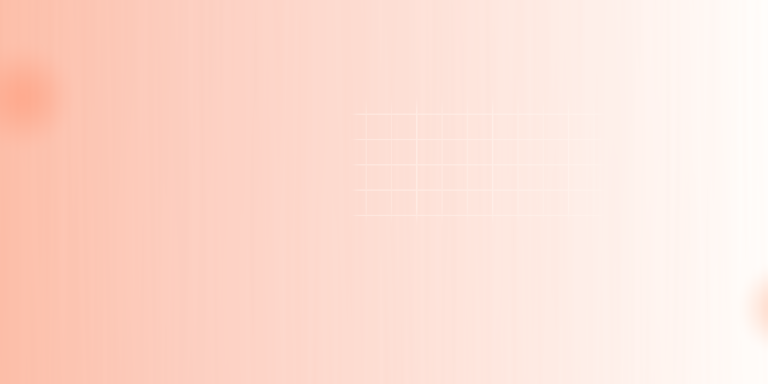
This background is drawn by a Shadertoy shader. Its source:

```glsl
const vec3 CORAL = vec3(0.990, 0.745, 0.660);
const vec3 PEACH = vec3(0.990, 0.810, 0.755);
const vec3 IVORY = vec3(1.000, 0.990, 0.980);
const vec3 LEFT_GLOW = vec3(0.995, 0.660, 0.550);
const vec3 RIGHT_GLOW = vec3(1.000, 0.840, 0.770);
const vec3 GRID_TINT = vec3(1.000, 0.965, 0.940);

vec2 hashGradient(vec2 cell) {
    vec2 q = vec2(dot(cell, vec2(127.1, 311.7)), dot(cell, vec2(269.5, 183.3)));
    return 2.0 * fract(sin(q) * 43758.5) - 1.0;
}

float gradientNoise(vec2 p) {
    vec2 i = floor(p), f = fract(p);
    vec2 u = f * f * (3.0 - 2.0 * f);
    vec2 e = vec2(0.0, 1.0);
    float low = mix(dot(hashGradient(i), f),
                    dot(hashGradient(i + e.yx), f - e.yx), u.x);
    float high = mix(dot(hashGradient(i + e), f - e),
                     dot(hashGradient(i + e.yy), f - e.yy), u.x);
    return mix(low, high, u.y);
}

vec3 backdrop(float x) {
    vec3 warm = mix(CORAL, PEACH, clamp(x / 0.25, 0.0, 1.0));
    return mix(warm, IVORY, clamp((x - 0.25) / 0.75, 0.0, 1.0));
}

float softDisc(vec2 p, vec2 center, float radius) {
    return 1.0 - smoothstep(0.0, radius, length(p - center));
}

// Vertical fibres: narrow across x, long along y
float streaks(vec2 p) {
    float fine = gradientNoise(p * vec2(75.0, 1.6));
    float broad = gradientNoise(p * vec2(24.0, 0.8) + 17.0);
    return 0.6 * fine + 0.4 * broad;
}

// Coverage of evenly repeated lines along one axis
float repeatedLine(float x, float spacing, float halfWidth, float pixel) {
    float d = abs(fract(x / spacing + 0.5) - 0.5) * spacing;
    return 1.0 - smoothstep(halfWidth - pixel * 0.5, halfWidth + pixel * 0.5, d);
}

float fadedSpan(float x, float start, float end, float fade) {
    return smoothstep(start, start + fade, x) * (1.0 - smoothstep(end - fade, end, x));
}

float gridPatch(vec2 p, vec2 origin, float spacing, float pixel) {
    vec2 q = p - origin;
    float columns = repeatedLine(q.x, spacing, 0.0018, pixel);
    float rows = repeatedLine(q.y, spacing, 0.0018, pixel);
    columns *= fadedSpan(p.x, 0.935, 1.56, 0.02) * fadedSpan(p.y, 0.405, 0.755, 0.06);
    rows *= fadedSpan(p.x, 0.910, 1.58, 0.03) * fadedSpan(p.y, 0.425, 0.720, 0.01);

    // Each column has its own strength
    float column = floor(q.x / spacing + 0.5);
    columns *= 0.7 + 0.3 * sin(column * 2.1 - 2.6);
    return max(columns, rows * 0.8);
}

void mainImage(out vec4 fragColor, in vec2 fragCoord) {
    vec2 uv = fragCoord / iResolution.xy;
    float pixel = 1.0 / iResolution.y;
    vec2 p = vec2(uv.x * 2.0, uv.y);

    vec3 color = backdrop(uv.x);

    // Edge glows
    color = mix(color, LEFT_GLOW, 0.9 * softDisc(p, vec2(0.055, 0.747), 0.155));
    color = mix(color, RIGHT_GLOW, softDisc(p, vec2(2.045, 0.198), 0.135));

    // Fabric texture and grid
    color += streaks(p) * vec3(0.004, 0.018, 0.022);
    float grid = gridPatch(p, vec2(0.9536, 0.6367), 0.0659, pixel);
    color = mix(color, GRID_TINT, 0.5 * grid);

    fragColor = vec4(clamp(color, 0.0, 1.0), 1.0);
}
```
